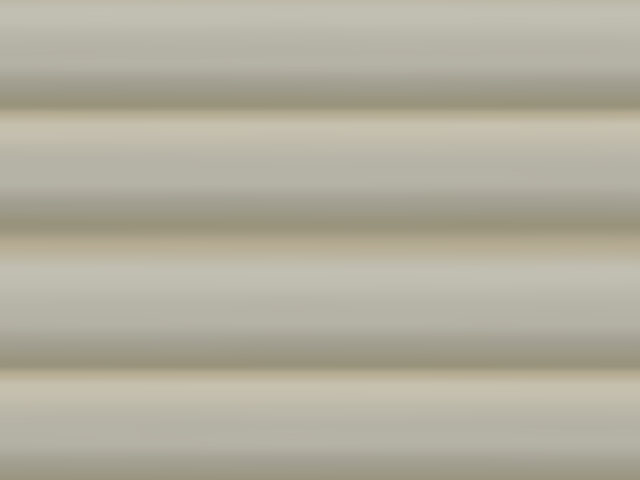
Write a Shadertoy shader that draws this texture.

```glsl
// Soft horizontal siding: pale boards separated by shaded grooves with warm lips.
// Each board is a vertical colour ramp; narrow and wide lips alternate,
// and faint stretched noise adds weathering.

#define PITCH 0.2708        // mean board height, in canvas heights
#define FIRST_EDGE 0.2188   // first narrow groove, measured from the top
#define EDGE_SHIFT 0.0208   // how far every second groove is raised
#define NARROW_LIP 0.044
#define WIDE_LIP 0.098
#define SHADE_WIDTH 0.092   // darkening above a groove
#define FADE_WIDTH 0.085    // highlight fading into the face
#define WEAR 0.012

const vec3 FACE = vec3(0.708, 0.700, 0.648);
const vec3 COOL_SHADE = vec3(0.628, 0.617, 0.560);
const vec3 SHADOW = vec3(0.600, 0.578, 0.488);
const vec3 WARM_LIP = vec3(0.716, 0.677, 0.580);
const vec3 WARM_LIGHT = vec3(0.775, 0.752, 0.684);
const vec3 COOL_LIGHT = vec3(0.756, 0.749, 0.698);

float hash(vec2 p) {
    return fract(sin(dot(p, vec2(127.1, 311.7))) * 43758.5453);
}

float noise(vec2 p) {
    vec2 cell = floor(p);
    vec2 f = fract(p);
    f = f * f * (3.0 - 2.0 * f);
    float low = mix(hash(cell), hash(cell + vec2(1.0, 0.0)), f.x);
    float high = mix(hash(cell + vec2(0.0, 1.0)), hash(cell + vec2(1.0)), f.x);
    return mix(low, high, f.y);
}

// Colour of a board: below is the distance under its upper groove,
// above the distance to its lower groove, wide is 1 for a wide lip.
vec3 boardColour(float below, float above, float wide) {
    float lip = below / mix(NARROW_LIP, WIDE_LIP, wide);
    float lipEnd = mix(NARROW_LIP, WIDE_LIP, wide);
    vec3 light = mix(WARM_LIGHT, COOL_LIGHT, wide);

    // Groove, warm lip, highlight, then the plain face
    vec3 colour = mix(SHADOW, WARM_LIP, smoothstep(0.0, 0.5, lip));
    colour = mix(colour, light, smoothstep(0.4, 1.0, lip));
    colour = mix(colour, FACE, smoothstep(lipEnd, lipEnd + FADE_WIDTH, below));

    // Shade gathering toward the next groove
    colour = mix(colour, COOL_SHADE, smoothstep(SHADE_WIDTH, 0.035, above));
    return mix(colour, SHADOW, smoothstep(0.045, 0.0, above));
}

void mainImage(out vec4 fragColor, in vec2 fragCoord) {
    vec2 uv = fragCoord / iResolution.y;

    // Position within a pair of boards, measured downward
    float down = mod(1.0 - uv.y - FIRST_EDGE, 2.0 * PITCH);
    float narrowSpan = PITCH - EDGE_SHIFT;
    float wide = step(narrowSpan, down);
    float below = down - wide * narrowSpan;
    float span = mix(narrowSpan, PITCH + EDGE_SHIFT, wide);

    vec3 colour = boardColour(below, span - below, wide);

    // Faint streaks and blotches
    float streaks = noise(uv * vec2(1.5, 45.0)) - 0.5;
    float blotches = noise(uv * vec2(5.0, 22.0) + 17.0) - 0.5;
    colour += WEAR * (0.6 * streaks + 0.4 * blotches);

    fragColor = vec4(colour, 1.0);
}
```
